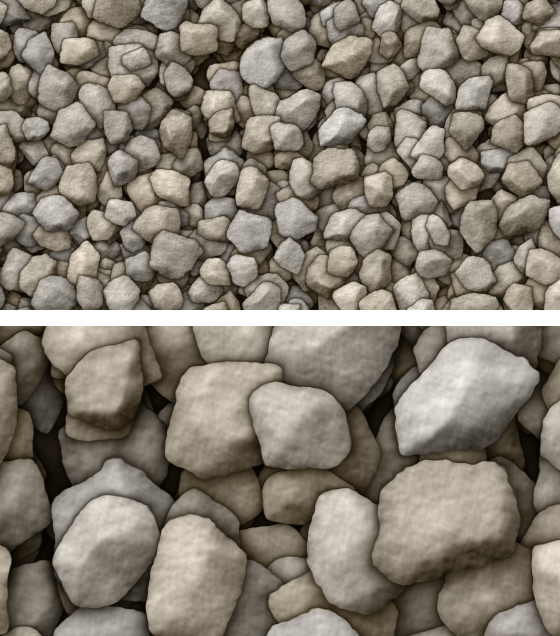
Top: the whole. Bottom: its middle third, enlarged.
This texture is drawn by a Shadertoy shader. Its source:

```glsl
float hash(vec2 p) {
    return fract(sin(dot(p, vec2(127.1, 311.7))) * 43758.5453);
}

float noise(vec2 p) {
    vec2 i = floor(p), f = fract(p);
    f = f * f * (3.0 - 2.0 * f);
    return mix(mix(hash(i), hash(i + vec2(1, 0)), f.x),
               mix(hash(i + vec2(0, 1)), hash(i + vec2(1, 1)), f.x), f.y);
}

float fbm(vec2 p) {
    float sum = 0.0, amp = 0.5;
    for (int i = 0; i < 4; i++) {
        sum += amp * noise(p);
        p = mat2(1.6, 1.2, -1.2, 1.6) * p + 7.3;
        amp *= 0.58;
    }
    return sum;
}

// Angular stone: x = distance to the outline, yz = slope of the facet surface
vec3 stone(vec2 q, vec2 id) {
    float outline = 0.0;
    vec2 tilt = vec2(hash(id + 0.37), hash(id + 0.59)) - 0.5;
    float weight = exp(-15.0 * (0.36 + 0.25 * hash(id + 0.83) + dot(q, tilt)));
    vec2 slope = weight * tilt;
    for (int i = 0; i < 7; i++) {
        vec2 seed = id + float(i) * vec2(0.731, 0.417);
        float angle = (float(i) + 0.8 * hash(seed)) * 6.2832 / 7.0;
        vec2 dir = vec2(cos(angle), sin(angle));
        float side = dot(q, dir) - mix(0.74, 1.06, hash(seed + 0.21));
        float steep = mix(0.3, 1.6, hash(seed + 0.47));
        outline += exp(16.0 * side);
        float w = exp(min(15.0 * side * steep, 40.0));
        weight += w;
        slope -= w * steep * dir;
    }
    return vec3(log(outline) / 16.0, slope / weight);
}

void mainImage(out vec4 fragColor, in vec2 fragCoord) {
    vec2 p = fragCoord / iResolution.y;
    float px = 1.0 / iResolution.y;
    vec3 light = normalize(vec3(-0.3, 0.55, 0.85));

    // Rough surface shared by all stones
    float mottle = fbm(p * 30.0) - 0.5;
    float bump = fbm(p * 62.0) - fbm(p * 62.0 + light.xy * 0.5);
    vec2 warp = vec2(fbm(p * 24.0 + 3.1), fbm(p * 24.0 + 41.7)) - 0.5;

    // Dark soil in the gaps
    float tone = 0.17 + 0.2 * mottle;
    float warmth = 1.0;

    // Stones piled from the bottom layer to the top
    for (int layer = 0; layer < 5; layer++) {
        float depth = float(layer) / 4.0;
        float size = mix(0.11, 0.137, depth);
        vec2 grid = p / size + float(layer) * vec2(13.37, 7.61);
        for (int k = 0; k < 9; k++) {
            vec2 cell = floor(grid) + vec2(k % 3 - 1, 1 - k / 3);
            vec2 id = cell + float(layer) * 37.0;
            vec2 centre = cell + 0.15 + 0.7 * vec2(hash(id), hash(id + 0.13));
            float radius = mix(0.38, 0.66, hash(id + 0.29));
            float angle = 6.2832 * hash(id + 0.71);
            float squash = mix(0.66, 1.0, hash(id + 0.91));
            mat2 turn = mat2(cos(angle), sin(angle), -sin(angle), cos(angle));
            vec2 offset = (grid - centre) / radius;
            vec2 q = turn * offset / vec2(1, squash) + 0.22 * warp;
            if (dot(q, q) > 3.4) continue;

            vec3 s = stone(q, id);
            // Shadow cast on whatever lies below, longer away from the light
            float reach = 0.13 + 0.07 * dot(normalize(offset + 1e-4), vec2(0.48, -0.88));
            tone *= 1.0 - 0.72 * exp(-max(s.x, 0.0) / reach);

            // Facet light, stone tint and grain
            vec2 slope = (s.yz / vec2(1, squash)) * turn;
            float lit = dot(normalize(vec3(-slope, 1.0)), light);
            float face = 0.27 + 0.5 * max(lit, -0.1) + 0.15 * (hash(id + 0.53) - 0.5);
            face *= mix(0.86, 1.0, depth) * (1.0 - 0.22 * exp(min(s.x, 0.0) * 14.0));
            face += 0.24 * mottle + 0.3 * bump;
            float cover = 1.0 - smoothstep(-px, px, s.x * radius * size);
            tone = mix(tone, face, cover);
            warmth = mix(warmth, 0.55 + 0.9 * hash(id + 0.67), cover);
        }
    }

    // Warm grey limestone
    vec3 colour = tone + warmth * vec3(0.03, 0.0, -0.05) * smoothstep(-0.1, 0.2, tone);
    fragColor = vec4(clamp(colour, 0.0, 1.0), 1.0);
}
```
